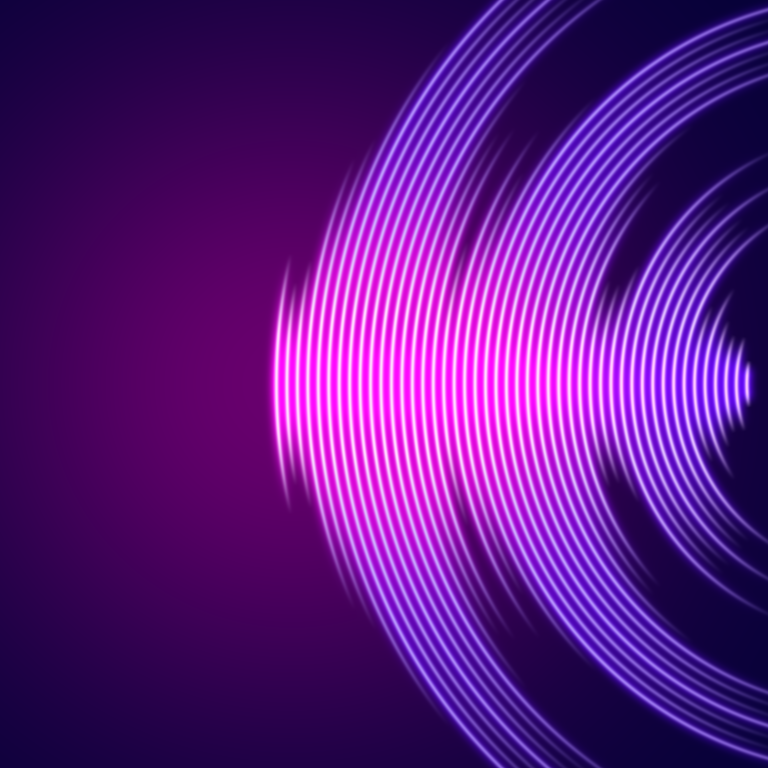
This background is drawn by a Shadertoy shader. Its source:

```glsl
// Neon sound-wave arcs: concentric thin rings around a point beyond the right
// edge, each ring cut to its own angular reach so that the rings form lobes.
// Every ring adds a bright core and a wide glow over a radial purple backdrop.

const vec2  RING_CENTER  = vec2(1.139, 0.5);
const float OUTER_RADIUS = 0.779;
const float RING_SPACING = 0.01361;
const float LAST_RING    = 45.0;
const float CORE_WIDTH   = 0.21;   // in ring spacings
const float GLOW_WIDTH   = 0.62;   // in ring spacings
const float SHORT_RING   = 0.75;   // reach of the rings between the long ones
const float LONG_PERIOD  = 3.0;

const vec2 BACK_CENTER   = vec2(0.38, 0.5);
const vec3 NAVY          = vec3(0.005, 0.005, 0.21);
const vec3 PLUM          = vec3(0.41, 0.0, 0.43);
const vec3 MAGENTA       = vec3(0.90, 0.02, 0.88);
const vec3 VIOLET        = vec3(0.30, 0.02, 0.80);
const vec3 CORE_TIP      = vec3(0.55, 0.42, 0.98);
const vec3 CORE_HOT      = vec3(1.0, 0.86, 1.0);

// Lobes by ring index: first ring, peak start, peak end, last ring
const int LOBES = 4;
const vec4 LOBE_SPAN[LOBES] = vec4[LOBES](
    vec4( 0.0,  6.0, 11.0, 16.0),
    vec4(17.0, 20.0, 25.0, 30.0),
    vec4(31.0, 33.0, 38.5, 39.5),
    vec4(40.0, 41.0, 41.5, 45.0));
// Angular reach in radians at the first ring, the peak and the last ring
const vec3 LOBE_REACH[LOBES] = vec3[LOBES](
    vec3(0.22, 1.30, 0.45),
    vec3(0.65, 1.80, 0.50),
    vec3(0.50, 1.20, 1.00),
    vec3(0.60, 0.60, 0.25));

// Half-angle covered by one ring
float ringReach(float ring) {
    int lobe = 0;
    for (int i = 1; i < LOBES; i++) {
        if (ring >= LOBE_SPAN[i].x) lobe = i;
    }
    vec4 span = LOBE_SPAN[lobe];
    vec3 reach = LOBE_REACH[lobe];
    float rise = clamp((ring - span.x) / (span.y - span.x), 0.0, 1.0);
    float fall = clamp((ring - span.z) / (span.w - span.z), 0.0, 1.0);
    float envelope = min(mix(reach.x, reach.y, pow(rise, 2.5)),
                         mix(reach.y, reach.z, fall));
    bool isLong = mod(ring - span.y, LONG_PERIOD) < 0.5;
    return envelope * (isLong ? 1.0 : SHORT_RING);
}

float bell(float x, float width) {
    float t = x / width;
    return exp(-t * t);
}

vec3 backdrop(vec2 uv) {
    return mix(NAVY, PLUM, bell(length(uv - BACK_CENTER), 0.45));
}

void mainImage(out vec4 fragColor, in vec2 fragCoord) {
    vec2 uv = fragCoord / iResolution.y;
    vec2 toCenter = RING_CENTER - uv;
    float angle = atan(abs(toCenter.y), toCenter.x);
    float ringPos = (OUTER_RADIUS - length(toCenter)) / RING_SPACING;
    float pixel = 1.0 / (iResolution.y * RING_SPACING);
    float coreWidth = max(CORE_WIDTH, 0.7 * pixel);

    // Sum the nearby rings
    float core = 0.0;
    float glow = 0.0;
    float nearest = floor(ringPos + 0.5);
    for (int i = -2; i <= 2; i++) {
        float ring = nearest + float(i);
        if (ring < 0.0 || ring > LAST_RING) continue;
        float fade = 1.0 - smoothstep(0.3, 1.0, angle / ringReach(ring));
        float offset = ringPos - ring;
        core += pow(fade, 0.6) * bell(offset, coreWidth);
        glow += fade * bell(offset, GLOW_WIDTH);
    }

    // Magenta heart that turns violet outwards
    float heat = bell(uv.x - 0.51, 0.29) * bell(uv.y - 0.5, 0.26);
    vec3 glowColor = mix(VIOLET, MAGENTA, smoothstep(0.0, 0.8, heat));
    float axis = bell(uv.y - 0.5, 0.16);
    vec3 coreColor = mix(CORE_TIP, CORE_HOT, clamp(0.25 + 0.45 * heat + 0.5 * axis, 0.0, 1.0));

    vec3 color = backdrop(uv);
    color = mix(color, glowColor, clamp(0.88 * glow, 0.0, 1.0));
    color = mix(color, coreColor, clamp(core, 0.0, 1.0));
    color += 0.22 * glowColor * glow * bell(uv.y - 0.5, 0.05);
    fragColor = vec4(min(color, 1.0), 1.0);
}
```
